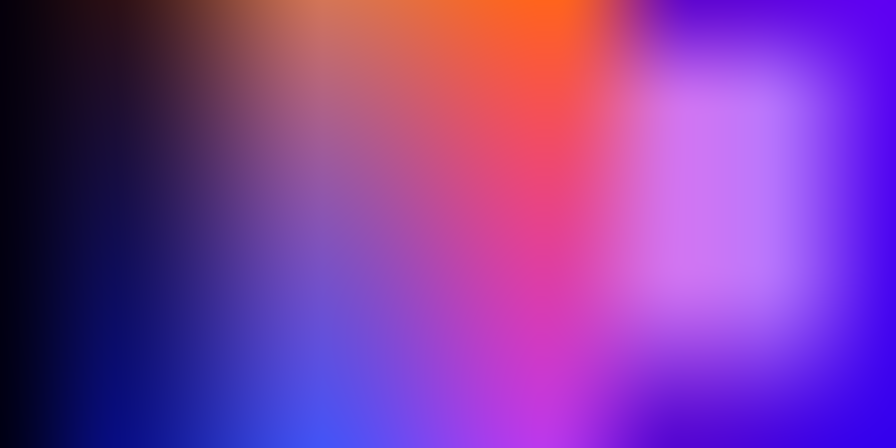
A Shadertoy shader for this background:

```glsl
// Soft blurred gradient: night blue through orange and magenta to a lilac glow on violet.

#define DUSK_X 0.13
#define HAZE_X 0.36
#define EMBER_X 0.60
#define VIOLET_X 0.77
#define EASING 0.5
#define GLOW_RIGHT vec2(0.84, 1.02)
#define GLOW_BOTTOM vec2(-0.02, 0.42)
#define GLOW_TOP vec2(0.74, 1.04)

// Smooth vertical gradient passing through three colours
vec3 column(vec3 bottom, vec3 middle, vec3 top, float y) {
    vec3 control = 2.0 * middle - 0.5 * (bottom + top);
    return mix(mix(bottom, control, y), mix(control, top, y), y);
}

// Ramp between linear and smoothstep, to soften joins without flat bands
float ramp(float a, float b, float x) {
    float t = clamp((x - a) / (b - a), 0.0, 1.0);
    return mix(t, smoothstep(0.0, 1.0, t), EASING);
}

// Violet field with a rounded lilac glow
vec3 violetSide(vec2 p) {
    float across = smoothstep(0.74, 1.0, p.x);
    vec3 low = mix(vec3(0.33, 0.02, 0.82), vec3(0.20, 0.00, 0.93), across);
    vec3 high = mix(vec3(0.35, 0.00, 0.80), vec3(0.37, 0.00, 0.95), across);
    vec3 violet = mix(low, high, p.y);
    vec3 lilac = mix(vec3(0.82, 0.46, 0.95), vec3(0.71, 0.47, 1.00),
                     smoothstep(0.75, 0.90, p.x));
    float glow = 1.0 - smoothstep(GLOW_RIGHT.x, GLOW_RIGHT.y, p.x);
    glow *= smoothstep(GLOW_BOTTOM.x, GLOW_BOTTOM.y, p.y);
    glow *= 1.0 - smoothstep(GLOW_TOP.x, GLOW_TOP.y, p.y);
    return mix(violet, lilac, glow);
}

void mainImage(out vec4 fragColor, in vec2 fragCoord) {
    vec2 p = fragCoord / iResolution.xy;

    // Vertical gradients, from left to right
    vec3 night = mix(vec3(0.00, 0.00, 0.08), vec3(0.02, 0.00, 0.04), p.y);
    vec3 dusk = column(vec3(0.03, 0.05, 0.52), vec3(0.07, 0.05, 0.30),
                       vec3(0.17, 0.06, 0.08), p.y);
    vec3 haze = column(vec3(0.26, 0.33, 0.97), vec3(0.53, 0.33, 0.71),
                       vec3(0.83, 0.46, 0.34), p.y);
    vec3 ember = column(vec3(0.73, 0.22, 0.93), vec3(0.90, 0.26, 0.55),
                        vec3(1.00, 0.39, 0.11), p.y);

    // Horizontal blending
    vec3 color = mix(night, dusk, ramp(0.0, DUSK_X, p.x));
    color = mix(color, haze, ramp(DUSK_X, HAZE_X, p.x));
    color = mix(color, ember, ramp(HAZE_X, EMBER_X, p.x));

    // The violet edge leans right towards the top
    float lean = 0.02 * (p.y - 0.5);
    color = mix(color, violetSide(p),
                smoothstep(EMBER_X + 0.01, VIOLET_X, p.x - lean));

    fragColor = vec4(color, 1.0);
}
```
